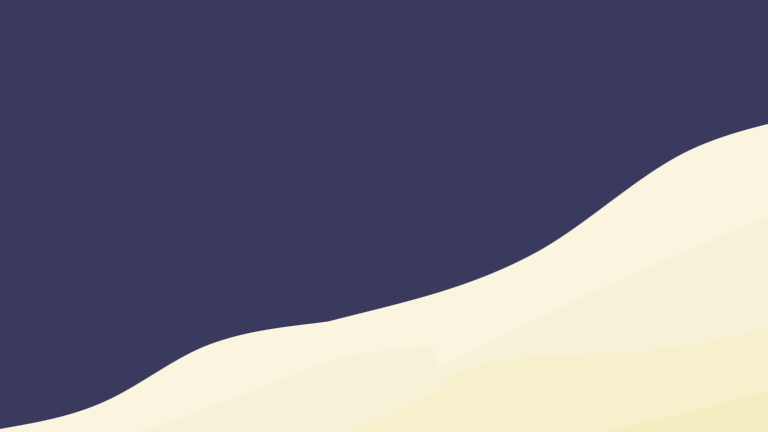
Write a Shadertoy shader that draws this background.

```glsl
// Layered cream hills rising to the right under a flat indigo sky.

// Height of a smooth ridge; each knot holds x, height, slope in, slope out.
float ridge(float x, vec4 knots[7]) {
    float h = knots[0].y + knots[0].w * (x - knots[0].x);
    for (int i = 0; i < 6; i++) {
        vec4 a = knots[i], b = knots[i + 1];
        if (x < a.x) break;
        float span = b.x - a.x;
        float t = clamp((x - a.x) / span, 0.0, 1.0);
        float s = 1.0 - t;
        // Cubic Hermite segment
        h = a.y * s * s * (1.0 + 2.0 * t) + b.y * t * t * (1.0 + 2.0 * s)
          + span * s * t * (a.w * s - b.z * t);
    }
    return h;
}

// Soft coverage of everything below a ridge.
float below(float y, float height) {
    float d = height - y;
    return clamp(0.5 + d / max(fwidth(d), 1e-5), 0.0, 1.0);
}

void mainImage(out vec4 fragColor, in vec2 fragCoord) {
    vec2 p = fragCoord / iResolution.xy * vec2(16.0 / 9.0, 1.0);

    // Main slope against the sky
    float crest = ridge(p.x, vec4[7](
        vec4(0.0, 0.007, 0.18, 0.18),
        vec4(0.2546, 0.0764, 0.48, 0.48),
        vec4(0.4815, 0.2014, 0.38, 0.38),
        vec4(0.7593, 0.2558, 0.13, 0.26),
        vec4(1.2384, 0.4144, 0.54, 0.54),
        vec4(1.5972, 0.6528, 0.47, 0.47),
        vec4(1.7778, 0.713, 0.25, 0.25)));

    // Middle band, broken by a steep notch
    float middle = ridge(p.x, vec4[7](
        vec4(0.301, -0.007, 0.33, 0.33),
        vec4(0.6944, 0.139, 0.39, 0.39),
        vec4(0.7986, 0.1736, 0.25, 0.25),
        vec4(1.0, 0.1991, 0.09, -3.58),
        vec4(1.0139, 0.1493, -3.58, 0.5),
        vec4(1.25, 0.2662, 0.48, 0.48),
        vec4(1.7778, 0.5, 0.43, 0.43)));

    // Lower band, with a small step
    float lower = ridge(p.x, vec4[7](
        vec4(0.8102, 0.0, 0.44, 0.44),
        vec4(1.0231, 0.0995, 0.47, 4.9),
        vec4(1.0278, 0.1227, 4.9, 0.42),
        vec4(1.2037, 0.1713, 0.09, 0.09),
        vec4(1.3889, 0.1806, 0.05, 0.05),
        vec4(1.5972, 0.2014, 0.15, 0.15),
        vec4(1.7778, 0.2431, 0.28, 0.28)));

    // Shallow corner at the right
    float run = p.x - 1.389;
    float corner = run * (0.2 + 0.13 * run);

    // Paint from back to front
    vec3 color = vec3(0.227, 0.224, 0.369);
    color = mix(color, vec3(0.984, 0.961, 0.878), below(p.y, crest));
    color = mix(color, vec3(0.969, 0.949, 0.843), below(p.y, middle));
    color = mix(color, vec3(0.965, 0.941, 0.800), below(p.y, lower));
    color = mix(color, vec3(0.957, 0.929, 0.760), below(p.y, corner));
    fragColor = vec4(color, 1.0);
}
```
